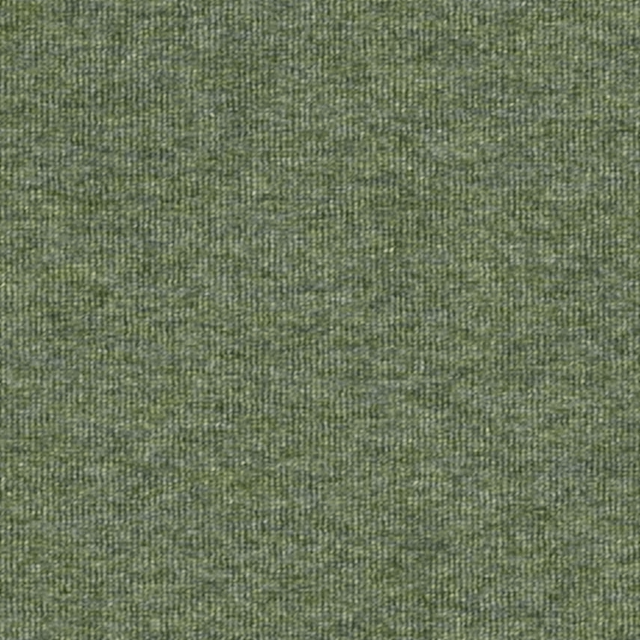
Reproduce this texture procedurally as a Shadertoy shader.

```glsl
const float RIBS = 107.0;          // vertical ribs across the canvas
const float ROWS = 132.0;          // stitches along each rib
const float SLANT = 0.40;          // lean of a stitch inside its rib
const float RIB_WOBBLE = 0.16;     // sideways irregularity of the ribs
const float ROW_WOBBLE = 0.30;     // irregularity of the stitch rows
const float RIB_DEPTH = 0.074;
const float STITCH_DEPTH = 0.040;
const float STITCH_SPREAD = 0.070; // brightness change between stitches
const float GRAIN_DEPTH = 0.095;
const float DASH_DEPTH = 0.060;    // short horizontal threads
const float STREAK_DEPTH = 0.042;
const float FLECK_SHARE = 0.016;
const vec3 BASE = vec3(0.420, 0.461, 0.354);
const vec3 LIME_SHIFT = vec3(0.006, 0.009, -0.040);
const vec3 SHADE_TINT = vec3(1.02, 1.0, 0.99);
const vec3 FLECK_LIFT = vec3(0.11, 0.10, 0.10);

float hash(vec2 p) {
    vec3 q = fract(vec3(p.xyx) * 0.1031);
    q += dot(q, q.yzx + 33.33);
    return fract((q.x + q.y) * q.z);
}

// Smooth value noise from -1 to 1
float noise(vec2 p) {
    vec2 cell = floor(p);
    vec2 f = fract(p);
    f = f * f * (3.0 - 2.0 * f);
    float low = mix(hash(cell), hash(cell + vec2(1.0, 0.0)), f.x);
    float high = mix(hash(cell + vec2(0.0, 1.0)), hash(cell + vec2(1.0, 1.0)), f.x);
    return 2.0 * mix(low, high, f.y) - 1.0;
}

// Horizontal yarn streaks, from faint bands to single threads
float streaks(vec2 uv, float seed) {
    float broad = noise(uv * vec2(5.0, 28.0) + seed);
    float medium = noise(uv * vec2(12.0, 74.0) + seed + 17.0);
    float thread = noise(uv * vec2(22.0, ROWS) + seed + 41.0);
    return 0.25 * broad + 0.40 * medium + 0.75 * thread;
}

void mainImage(out vec4 fragColor, in vec2 fragCoord) {
    vec2 uv = fragCoord / iResolution.xy;

    // Woven grid: straight ribs crossed by loosely aligned stitches
    float x = uv.x * RIBS + RIB_WOBBLE * noise(uv * vec2(60.0, 120.0));
    float rib = floor(x);
    float across = fract(x) - 0.5;
    float y = uv.y * ROWS + 0.4 * hash(vec2(rib, 7.0)) - SLANT * across;
    y += ROW_WOBBLE * noise(uv * vec2(90.0, 60.0) + 70.0);
    float along = fract(y) - 0.5;
    vec2 stitch = vec2(rib, floor(y));

    float ribWave = cos(6.2832 * across);
    float stitchWave = cos(6.2832 * along);
    float ribBody = 0.5 + 0.5 * ribWave;
    float body = sqrt(ribBody * (0.5 + 0.5 * stitchWave));

    // Brightness from relief, yarn and fibres
    float ribStrength = 1.0 + 0.60 * noise(uv * vec2(50.0, 64.0) + 9.0);
    float light = RIB_DEPTH * ribWave * ribStrength;
    light += STITCH_DEPTH * stitchWave * (0.5 + 0.5 * ribBody);
    light += STITCH_SPREAD * (2.0 * hash(stitch + 5.0) - 1.0) * body;
    light += GRAIN_DEPTH * noise(uv * vec2(230.0, 270.0) + 23.0);
    light += DASH_DEPTH * noise(uv * vec2(70.0, 190.0) + 83.0);
    light += STREAK_DEPTH * streaks(uv, 3.0);

    // Heathered mix of lime and blue-grey yarn
    float lime = 0.65 * streaks(uv, 130.0);
    lime += 0.60 * noise(uv * vec2(75.0, 120.0) + 57.0);
    lime += 0.35 * (2.0 * hash(stitch + 91.0) - 1.0) * body;
    lime += 0.15 * stitchWave * ribBody;

    vec3 color = BASE + light * SHADE_TINT + LIME_SHIFT * clamp(lime, -1.1, 1.5);

    // Scattered pale flecks
    float fleck = step(1.0 - FLECK_SHARE, hash(stitch + 211.0));
    color += FLECK_LIFT * fleck * body;

    fragColor = vec4(clamp(color, 0.0, 1.0), 1.0);
}
```
